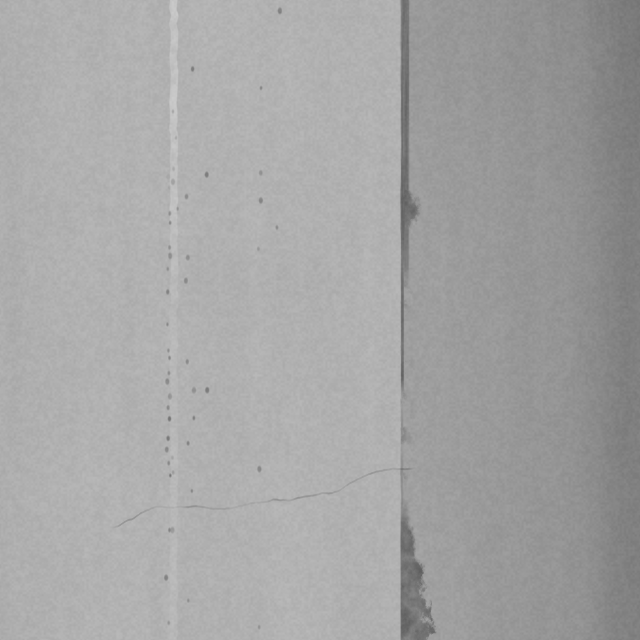
Reproduce this texture procedurally as a three.js fragment shader.

```glsl
// Grey concrete wall with a pale strip, pitted columns, a hairline crack and a stained vertical joint.
varying vec2 vUv;

const float WALL_TONE = 0.692;
const float SHADE_NEAR = 0.622;
const float SHADE_FAR = 0.575;
const float EDGE_FALLOFF = 0.075;
const float STAIN_TONE = 0.34;
const float JOINT_X = 0.626;
const float STRIP_X = 0.2715;
const float STRIP_HALF = 0.0058;
const float SOFT = 0.0015;
const float GRAIN = 0.034;

float hash(vec2 p) {
  vec3 q = fract(vec3(p.xyx) * 0.1031);
  q += dot(q, q.yzx + 33.33);
  return fract((q.x + q.y) * q.z);
}

float noise(vec2 p) {
  vec2 i = floor(p), f = fract(p);
  f = f * f * (3.0 - 2.0 * f);
  return mix(mix(hash(i), hash(i + vec2(1.0, 0.0)), f.x),
             mix(hash(i + vec2(0.0, 1.0)), hash(i + 1.0), f.x), f.y);
}

float fbm(vec2 p) {
  float sum = 0.0, weight = 0.5;
  for (int i = 0; i < 4; i++) {
    sum += weight * noise(p);
    p = p * 2.03 + 17.1;
    weight *= 0.5;
  }
  return sum / 0.9375;
}

// Soft band: 1 between lo and hi.
float band(float x, float lo, float hi, float s) {
  return smoothstep(lo - s, lo + s, x) * (1.0 - smoothstep(hi - s, hi + s, x));
}

// Random pits strung along a vertical column.
float pits(vec2 p, float x, float rows, float chance, float spread, float seed) {
  float row = floor(p.y * rows);
  vec2 id = vec2(row, seed);
  float y = (row + 0.3 + 0.4 * hash(id + 3.7)) / rows;
  float offset = (hash(id + 8.2) - 0.5) * spread;
  float radius = mix(0.0016, 0.0032, hash(id + 5.1));
  vec2 d = (p - vec2(x + offset, y)) * vec2(1.0, 0.65);
  float dot1 = 1.0 - smoothstep(radius - SOFT, radius + SOFT, length(d));
  return dot1 * step(hash(id), chance) * mix(0.45, 1.0, hash(id + 1.9));
}

// Dark deposits right of the joint; the reach varies with height.
float stain(vec2 p) {
  float x = p.x - JOINT_X;
  float rough = fbm(p * vec2(90.0, 70.0));
  float fibre = fbm(vec2(p.x * 260.0, p.y * 14.0));
  float upper = smoothstep(0.54, 0.60, p.y);
  float strip = band(x, 0.001, 0.013, 0.0018) * upper * (0.35 + 0.6 * fibre);
  float line = band(x, 0.0005, 0.005, 0.0015) * smoothstep(0.37, 0.42, p.y)
             * (0.35 + 0.6 * noise(vec2(3.0, p.y * 22.0)));
  float thin = band(x, 0.0, 0.004, 0.0015) * 0.4 * noise(vec2(9.0, p.y * 30.0));
  float blobReach = 0.037 * exp(-pow((p.y - 0.672) / 0.032, 2.0));
  float blob = (1.0 - smoothstep(-0.007, 0.006, x - blobReach * (0.4 + 0.9 * rough)))
             * smoothstep(0.006, 0.016, blobReach);
  float footReach = mix(0.048, 0.010, smoothstep(0.0, 0.22, p.y));
  float foot = (1.0 - smoothstep(-0.005, 0.005, x - footReach * (0.5 + rough)))
             * (1.0 - smoothstep(0.17, 0.23, p.y));
  float tail = exp(-max(x, 0.0) * 90.0) * band(p.y, 0.22, 0.60, 0.05)
             * smoothstep(0.45, 0.8, rough) * 0.55;
  float deposits = max(blob, foot) * (0.3 + 0.75 * rough);
  return max(max(max(strip, line), max(thin, tail)), deposits) * smoothstep(-SOFT, SOFT, x);
}

void main() {
  vec2 p = vUv;

  // Two planes of the wall, with faint vertical streaking.
  float jointX = JOINT_X + (noise(vec2(p.y * 45.0, 2.0)) - 0.5) * 0.0025;
  float rightSide = smoothstep(jointX - SOFT, jointX + SOFT, p.x);
  float lit = WALL_TONE - 0.016 * (1.0 - smoothstep(0.0, 0.12, p.x));
  float shaded = mix(SHADE_NEAR, SHADE_FAR, smoothstep(0.64, 0.92, p.x))
               - EDGE_FALLOFF * smoothstep(0.88, 1.0, p.x)
               - 0.02 * smoothstep(0.55, 1.0, p.y);
  float tone = mix(lit, shaded, rightSide);
  tone += (noise(vec2(p.x * 45.0, p.y * 2.0)) - 0.5) * 0.014;
  tone += (fbm(p * 9.0) - 0.5) * 0.018;

  // Pale strip, worn away towards the bottom.
  float stripEdge = (noise(vec2(p.y * 80.0, 6.0)) - 0.5) * 0.003;
  float strip = band(p.x + stripEdge, STRIP_X - STRIP_HALF, STRIP_X + STRIP_HALF, SOFT);
  float wear = mix(0.3, 1.0, smoothstep(0.45, 0.82, p.y));
  tone += strip * wear * (0.035 + 0.065 * noise(vec2(p.x * 70.0, p.y * 48.0)));

  // Pits beside the strip and in looser columns.
  float pit = pits(p, 0.263, 56.0, 0.55, 0.007, 1.0) * (1.0 - smoothstep(0.65, 0.75, p.y));
  pit = max(pit, 0.6 * pits(p, 0.273, 44.0, 0.4, 0.009, 2.0) * (1.0 - smoothstep(0.8, 0.95, p.y)));
  for (int i = 0; i < 4; i++) {
    float k = float(i);
    pit = max(pit, 0.85 * pits(p, 0.297 + 0.03 * k + 0.05 * step(1.5, k), 24.0, 0.34 - 0.09 * k, 0.014, 11.0 + k));
  }
  tone -= 0.24 * pit;

  // Hairline crack rising to the joint.
  float crackY = 0.207 + 0.018 * smoothstep(0.34, 0.50, p.x) + 0.043 * smoothstep(0.49, 0.61, p.x)
               - 0.032 * (1.0 - smoothstep(0.17, 0.25, p.x))
               + (fbm(vec2(p.x * 40.0, 4.0)) - 0.5) * 0.009;
  float crack = 1.0 - smoothstep(0.0004, 0.0026, abs(p.y - crackY));
  tone -= crack * band(p.x, 0.18, 0.645, 0.01) * (0.03 + 0.09 * noise(vec2(p.x * 60.0, 1.0)));

  // Joint deposits, then fine grain.
  tone = mix(tone, STAIN_TONE, clamp(stain(p), 0.0, 1.0) * 0.92);
  tone += (noise(p * 300.0) - 0.5) * GRAIN + (noise(p * 140.0 + 40.0) - 0.5) * GRAIN * 0.6;
  gl_FragColor = vec4(vec3(tone), 1.0);
}
```
